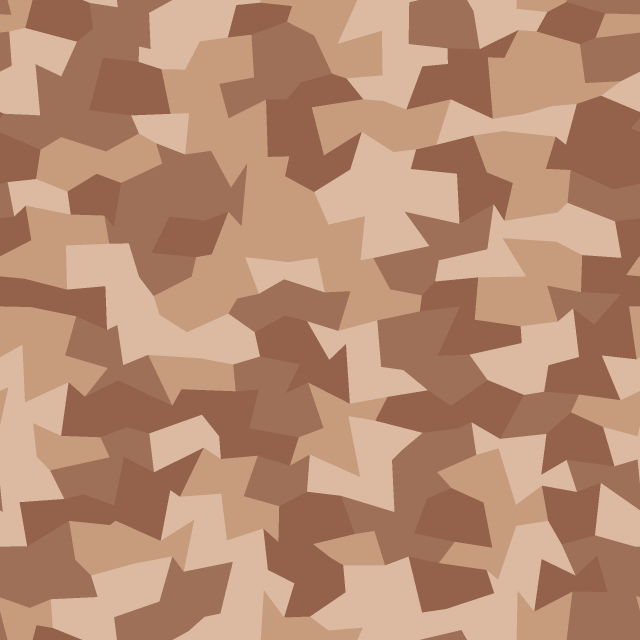
Give the GLSL for this pattern, as a Shadertoy shader.

```glsl
// Seamless four-tone desert camouflage made of angular, straight-edged patches.

const ivec2 MESH = ivec2(20, 18);        // mesh vertices across and up, both even
const vec2 VERTEX_JITTER = vec2(0.9, 0.84); // below 1, so mesh lines never cross
const ivec2 BLOBS = ivec2(8, 12);        // patch seeds: multiple of 4, even
const float SEED_JITTER = 0.8;
const float FLIP_CHANCE = 0.2;           // how often a pair of seeds swaps tones
const vec2 STRETCH = vec2(0.75, 1.35);   // patch metric along and across its axis
const int SAMPLES = 3;                   // antialiasing grid per side
const vec3 PALETTE[4] = vec3[4](
    vec3(0.86, 0.73, 0.63),              // sand
    vec3(0.58, 0.38, 0.29),              // rust
    vec3(0.78, 0.61, 0.49),              // tan
    vec3(0.62, 0.44, 0.34));             // brown

ivec2 wrap(ivec2 id, ivec2 period) {
    return (id + 4 * period) % period;
}

// Two random values in 0..1 for a lattice point
vec2 hash2(ivec2 id, uint salt) {
    uint h = uint(id.x) * 1597334677u ^ uint(id.y) * 3812015801u ^ salt * 2654435769u;
    h = (h ^ (h >> 16)) * 2146121005u;
    h = (h ^ (h >> 15)) * 2221713035u;
    h ^= h >> 16;
    return vec2(h & 65535u, h >> 16) / 65535.0;
}

vec2 meshVertex(int k, int j) {
    ivec2 id = ivec2(k, j);
    return vec2(id) + VERTEX_JITTER * (hash2(wrap(id, MESH), 1u) - 0.5);
}

// Height of the jagged horizontal line j at x
float lineHeight(float x, int j) {
    int k = int(floor(x + 0.5));
    vec2 a = meshVertex(k, j);
    vec2 b = meshVertex(x < a.x ? k - 1 : k + 1, j);
    return mix(a.y, b.y, (x - a.x) / (b.x - a.x));
}

// Position of the slanted wall k of a row at y
float wallPosition(float y, int k, int row) {
    vec2 a = meshVertex(k, row);
    vec2 b = meshVertex(k, row + 1);
    return mix(a.x, b.x, clamp((y - a.y) / (b.y - a.y), 0.0, 1.0));
}

// Centre of the distorted brick that holds p, in mesh units
vec2 brickCentre(vec2 p) {
    int row = int(floor(p.y + 0.5));
    if (p.y < lineHeight(p.x, row)) row--;
    int parity = row & 1;
    int wall = 2 * int(floor((p.x - float(parity)) * 0.5 + 0.5)) + parity;
    if (p.x < wallPosition(p.y, wall, row)) wall -= 2;
    return vec2(float(wall) + 1.0, float(row) + 0.5);
}

// Balanced tone: side and vertical neighbours always differ
int blobTone(ivec2 id) {
    int flip = hash2(ivec2(id.x >> 1, id.y), 3u).x < FLIP_CHANCE ? 1 : 0;
    return (id.x & 3) ^ (2 * (id.y & 1) + flip);
}

// Tone of the nearest seed, each with its own stretched direction
int patchTone(vec2 uv) {
    vec2 p = uv * vec2(BLOBS);
    ivec2 base = ivec2(floor(p));
    float nearest = 1e5;
    int tone = 0;
    for (int y = -1; y <= 1; y++)
    for (int x = -1; x <= 1; x++) {
        ivec2 cell = base + ivec2(x, y);
        ivec2 id = wrap(cell, BLOBS);
        vec2 seed = vec2(cell) + 0.5 + SEED_JITTER * (hash2(id, 2u) - 0.5);
        float angle = 3.14159 * hash2(id, 4u).x;
        vec2 axis = vec2(cos(angle), sin(angle));
        vec2 d = (p - seed) / vec2(BLOBS) * float(BLOBS.x);
        float dist = length(STRETCH * vec2(dot(d, axis), dot(d, vec2(-axis.y, axis.x))));
        if (dist < nearest) {
            nearest = dist;
            tone = blobTone(id);
        }
    }
    return tone;
}

vec3 camouflage(vec2 uv) {
    vec2 mesh = vec2(MESH);
    return PALETTE[patchTone(brickCentre(uv * mesh) / mesh)];
}

void mainImage(out vec4 fragColor, in vec2 fragCoord) {
    // Average a grid of samples to smooth the edges
    vec3 sum = vec3(0.0);
    for (int y = 0; y < SAMPLES; y++)
    for (int x = 0; x < SAMPLES; x++) {
        vec2 offset = (vec2(x, y) + 0.5) / float(SAMPLES) - 0.5;
        sum += camouflage((fragCoord + offset) / iResolution.xy);
    }
    fragColor = vec4(sum / float(SAMPLES * SAMPLES), 1.0);
}
```
